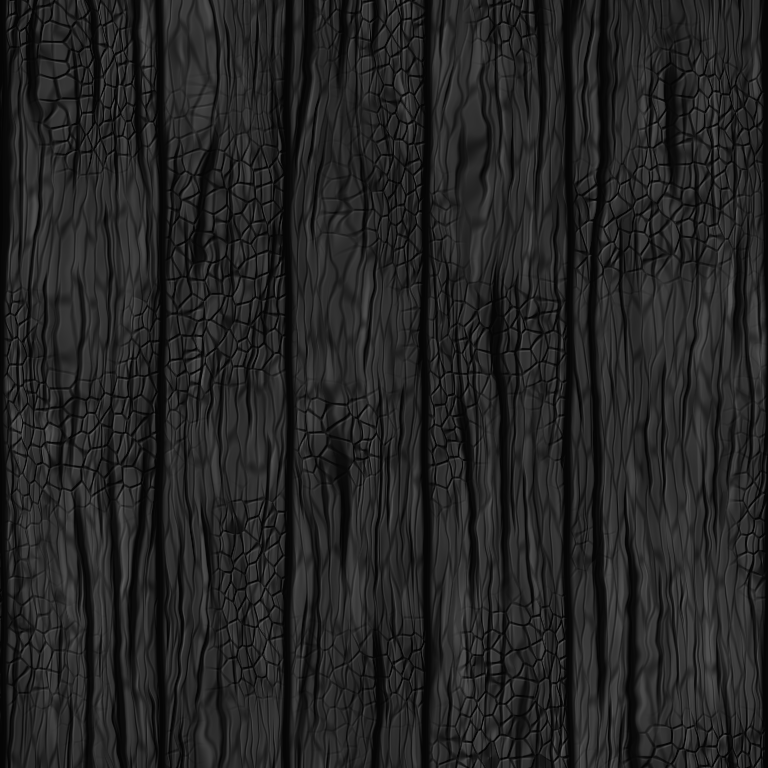
This texture is drawn by a Shadertoy shader. Its source:

```glsl
// Charred black timber: five upright planks with dark seams, split grain and cross checks.
#define SEAM_WIDTH 0.010
#define SPLIT_COLUMNS 23.0
#define STRAND_SCALE vec2(88.0, 13.0)
#define CHECK_SCALE vec2(58.0, 42.0)
#define KNOT_SIZE vec2(0.045, 0.13)
#define GRAIN_SWAY 0.006
#define RELIEF 0.42
#define RELIEF_STEP 0.0015
#define CHAR_DARK vec3(0.030)
#define CHAR_LIGHT vec3(0.245)
#define WORN_GREY vec3(0.075)

// Plank edges across the canvas, left to right
const float SEAMS[6] = float[6](0.005, 0.212, 0.378, 0.557, 0.743, 1.003);

vec2 hash2(vec2 p) {
    vec3 q = fract(p.xyx * vec3(0.1031, 0.1030, 0.0973));
    q += dot(q, q.yzx + 33.33);
    return fract((q.xx + q.yz) * q.zy);
}

float valueNoise(vec2 p) {
    vec2 c = floor(p), f = fract(p);
    f = f * f * (3.0 - 2.0 * f);
    float low = mix(hash2(c).x, hash2(c + vec2(1, 0)).x, f.x);
    float high = mix(hash2(c + vec2(0, 1)).x, hash2(c + vec2(1, 1)).x, f.x);
    return mix(low, high, f.y);
}

// Cellular noise: zero on the borders between cells
float cellBorder(vec2 p) {
    vec2 c = floor(p), f = fract(p);
    float nearest = 8.0, second = 8.0;
    for (int y = -1; y <= 1; y++)
    for (int x = -1; x <= 1; x++) {
        vec2 o = vec2(x, y);
        float d = length(o + hash2(c + o) - f);
        second = min(second, max(nearest, d));
        nearest = min(nearest, d);
    }
    return second - nearest;
}

// Distance to the closest seam, and the plank number
vec2 plankAt(vec2 p) {
    vec2 plank = vec2(1.0, 0.0);
    for (int i = 0; i < 6; i++) {
        float n = float(i);
        float edge = SEAMS[i] + 0.0022 * sin(p.y * 9.0 + n * 2.0)
                   + 0.0010 * sin(p.y * 37.0 + n * 5.0);
        plank.x = min(plank.x, abs(p.x - edge));
        plank.y += step(edge, p.x);
    }
    return plank;
}

// Bends the grain: slow sway, bulges around knots, torn edges
vec2 bendGrain(vec2 p, float id) {
    int right = clamp(int(id), 1, 5);
    float middle = 0.5 * (SEAMS[right - 1] + SEAMS[right]);
    vec2 g = p;
    g.x += GRAIN_SWAY * (sin(p.y * 8.0 + id * 2.4 + p.x * 20.0)
         + 0.5 * sin(p.y * 19.0 + id * 4.1 - p.x * 31.0));
    for (int k = 0; k < 2; k++) {
        vec2 r = hash2(vec2(id * 3.0 + 1.0, float(k) * 7.0 + 2.0));
        vec2 knot = vec2(middle + 0.08 * (r.x - 0.5), (float(k) + r.y) * 0.5);
        vec2 q = (p - knot) / KNOT_SIZE;
        g.x -= 0.55 * (p.x - knot.x) * exp(-dot(q, q));
    }
    g.x += 0.0045 * (valueNoise(p * vec2(55.0, 48.0)) - 0.5);
    return g + id * vec2(3.7, 5.3);
}

// Tapering upright splits, one wandering line per column; 0 is open, 1 is solid
float splits(vec2 g, float columns, float rows) {
    float u = g.x * columns, column = floor(u);
    float phase = 6.2832 * hash2(vec2(column, rows)).x;
    float line = 0.5 + 0.17 * sin(g.y * rows * 1.6 + phase) + 0.11 * sin(phase * 5.0);
    float open = smoothstep(0.42, 0.82, valueNoise(vec2(column * 7.0, g.y * rows)));
    float d = abs(fract(u) - line);
    return 1.0 - open * (1.0 - smoothstep(0.05 * open, 0.04 + 0.18 * open, d));
}

float woodHeight(vec2 p) {
    vec2 plank = plankAt(p);
    vec2 g = bendGrain(p, plank.y);
    // Strands and fine fibres
    float h = 0.33 + 0.25 * smoothstep(0.0, 0.32, cellBorder(g * STRAND_SCALE));
    h += 0.24 * valueNoise(g * vec2(75.0, 5.0)) + 0.20 * valueNoise(g * vec2(210.0, 26.0));
    // Long splits, short splits, then cross checks in patches
    h *= mix(0.10, 1.0, splits(g, SPLIT_COLUMNS, 4.5));
    h *= mix(0.35, 1.0, splits(g + 0.37, SPLIT_COLUMNS * 2.6, 11.0));
    float patchy = smoothstep(0.40, 0.75, valueNoise(p * vec2(9.0, 7.0) + plank.y * 4.0));
    h *= 1.0 - 0.6 * patchy * (1.0 - smoothstep(0.02, 0.20, cellBorder(g * CHECK_SCALE)));
    // Seams, with rounded plank edges
    return h * smoothstep(0.15, 1.0, plank.x / SEAM_WIDTH);
}

void mainImage(out vec4 fragColor, in vec2 fragCoord) {
    vec2 p = fragCoord / iResolution.xy;
    float h = woodHeight(p);
    // Light from the upper left
    float slope = woodHeight(p + vec2(RELIEF_STEP, 0.0)) - h;
    slope += 0.5 * (h - woodHeight(p + vec2(0.0, RELIEF_STEP)));

    vec3 color = mix(CHAR_DARK, CHAR_LIGHT, pow(h, 1.25));
    color *= 0.82 + 0.36 * valueNoise(p * vec2(8.0, 5.0));
    color += RELIEF * slope;
    // Pale worn streaks on the raised grain
    vec2 g = bendGrain(p, plankAt(p).y);
    float worn = smoothstep(0.68, 0.95, valueNoise(g * vec2(130.0, 8.0)));
    color += WORN_GREY * worn * smoothstep(0.4, 0.8, h);
    fragColor = vec4(clamp(color, 0.02, 0.40), 1.0);
}
```
